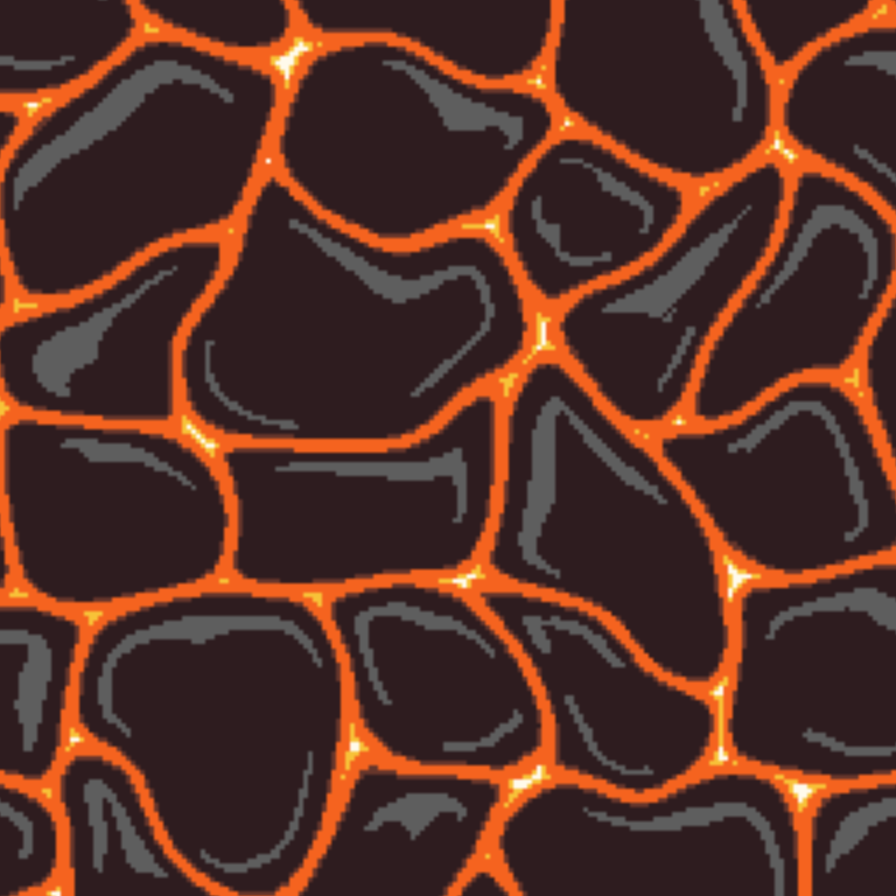
This texture is drawn by a Shadertoy shader. Its source:

```glsl
// Pixel-art lava rock: dark rounded stones with grey glints, split by glowing cracks.

const float TEXELS = 192.0;              // art pixels across the canvas
const float STONES = 4.5;                // stones across the canvas
const vec2 STONE_SHAPE = vec2(1.1, 0.9); // stones are wider than tall

const vec3 ROCK   = vec3(0.18, 0.11, 0.12);
const vec3 GLINT  = vec3(0.37, 0.37, 0.37);
const vec3 EMBER  = vec3(0.40, 0.21, 0.17);
const vec3 LAVA   = vec3(0.96, 0.39, 0.12);
const vec3 YELLOW = vec3(0.97, 0.76, 0.22);
const vec3 WHITE  = vec3(1.0, 0.98, 0.92);

vec2 hash22(vec2 p) {
    vec3 q = fract(p.xyx * vec3(0.1031, 0.1030, 0.0973));
    q += dot(q, q.yzx + 33.33);
    return fract((q.xx + q.yz) * q.zy);
}

// Smooth two-channel value noise in 0..1
vec2 noise2(vec2 p) {
    vec2 i = floor(p), f = fract(p);
    f = f * f * f * (f * (f * 6.0 - 15.0) + 10.0);
    vec2 low  = mix(hash22(i), hash22(i + vec2(1, 0)), f.x);
    vec2 high = mix(hash22(i + vec2(0, 1)), hash22(i + vec2(1, 1)), f.x);
    return mix(low, high, f.y);
}

vec2 bend(vec2 p) {
    return p + 0.5 * (noise2(p * 1.25) - 0.5);
}

// Stone centre in xy, size weight in z
vec3 stoneSite(vec2 cell) {
    vec2 h = hash22(cell + 17.0);
    return vec3((cell + 0.11 + 0.78 * h) * STONE_SHAPE, 0.22 * fract(h.x * 9.0 + h.y * 5.0));
}

vec2 nearestStone(vec2 p) {
    vec2 home = floor(p / STONE_SHAPE), best = home;
    float bestDist = 1e5;
    for (int y = -1; y <= 1; y++)
    for (int x = -1; x <= 1; x++) {
        vec2 cell = home + vec2(x, y);
        vec3 site = stoneSite(cell);
        vec2 d = site.xy - p;
        float dist = dot(d, d) - site.z;
        if (dist < bestDist) { bestDist = dist; best = cell; }
    }
    return best;
}

// Border distance with tight corners in x, with round corners in y, normal in zw
vec4 stoneBorder(vec2 p, vec2 stone, float tight, float soft) {
    vec3 site = stoneSite(stone);
    vec2 sum = vec2(0.0), normal = vec2(1e-5);
    for (int y = -2; y <= 2; y++)
    for (int x = -2; x <= 2; x++) {
        if (x == 0 && y == 0) continue;
        vec3 other = stoneSite(stone + vec2(x, y));
        vec2 gap = other.xy - site.xy;
        float len = length(gap);
        float d = dot(0.5 * (site.xy + other.xy) - p, gap / len);
        d += 0.5 * (site.z - other.z) / len;
        vec2 e = exp(-d * vec2(tight, soft));
        sum += e;
        normal += e.x * gap / len;
    }
    return vec4(-log(sum) / vec2(tight, soft), normalize(normal));
}

// Width of the glint at direction dir from the stone centre; zero when unlit
float glintWidth(vec2 dir, vec2 seed, float wobble) {
    float tilt = (seed.x - 0.5) * 1.7;
    float facing = dot(dir, vec2(sin(tilt), cos(tilt)));
    float start = mix(-0.1, 0.4, seed.y);
    float thick = mix(0.04, 0.12, fract(seed.x * 7.0 + seed.y)) * (0.5 + wobble);
    float upper = step(start, facing) * mix(0.03, thick, smoothstep(start, 1.0, facing));
    float lower = step(0.65, seed.y) * step(facing, -0.75) * 0.032;
    return max(upper, lower);
}

vec3 lavaRock(vec2 uv) {
    vec2 flat_p = uv * STONES + 3.0, p = bend(flat_p);
    vec2 stone = nearestStone(p);
    vec4 border = stoneBorder(p, stone, 17.0, 8.0);

    // Undo the stretch of the bend so that cracks keep an even width
    const float EPS = 0.02;
    vec2 alongX = (bend(flat_p + vec2(EPS, 0.0)) - p) / EPS;
    vec2 alongY = (bend(flat_p + vec2(0.0, EPS)) - p) / EPS;
    float stretch = length(vec2(dot(border.zw, alongX), dot(border.zw, alongY)));
    border.xy /= clamp(stretch, 0.45, 2.0);
    vec2 wobble = noise2(p * 3.0 + 80.0);

    // Grey glint follows the inside of the stone's rim
    vec2 dir = normalize(p - stoneSite(stone).xy + 1e-4);
    float inset = border.y - 0.072;
    float width = glintWidth(dir, hash22(stone + 53.0), wobble.x);
    vec3 color = mix(ROCK, GLINT, step(0.0, inset) * step(inset, width));

    // Cracks have a scorched edge and glow hottest where they meet
    float heat = -border.x + 0.016 * (wobble.y - 0.5);
    color = mix(color, EMBER, step(border.x, 0.043));
    color = mix(color, LAVA, step(border.x, 0.028));
    color = mix(color, YELLOW, step(0.022, heat));
    return mix(color, WHITE, step(0.036, heat));
}

void mainImage(out vec4 fragColor, in vec2 fragCoord) {
    // Blend neighbouring art pixels for softened stair steps
    vec2 t = fragCoord / iResolution.y * TEXELS - 0.5;
    vec2 base = floor(t) + 0.5, blend = smoothstep(0.0, 1.0, fract(t));
    vec3 color = vec3(0.0);
    for (int y = 0; y <= 1; y++)
    for (int x = 0; x <= 1; x++) {
        vec2 corner = vec2(x, y), weight = mix(1.0 - blend, blend, corner);
        color += weight.x * weight.y * lavaRock((base + corner) / TEXELS);
    }
    fragColor = vec4(color, 1.0);
}
```
